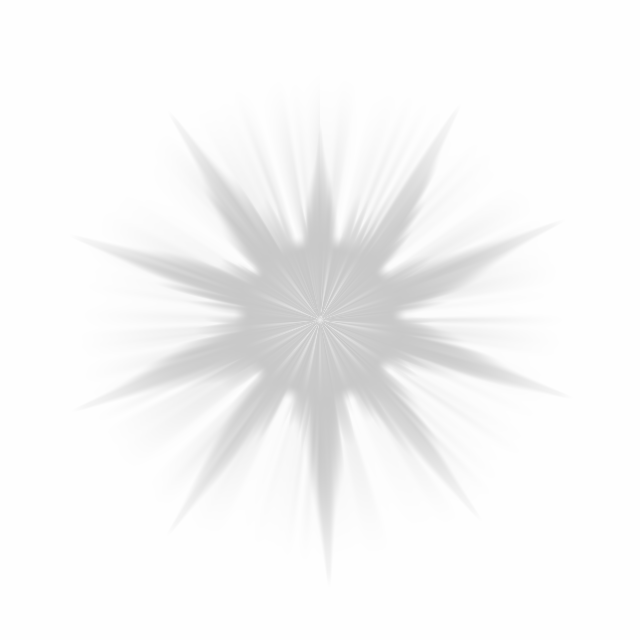
Write a WebGL 2 fragment shader that draws this background.

```glsl
#version 300 es
precision highp float;
// Soft grey starburst: a ten-spiked flare with fine radial streaks on white.
uniform vec2 u_resolution;
out vec4 outColor;

const float DISC_RADIUS = 0.125;
const float BURST_RADIUS = 0.42;
const vec3 PAPER = vec3(0.998);
const vec3 SHADE = vec3(0.785);
const vec3 CORE = vec3(0.95);

// Spikes: clockwise angle from the top, lean at the base, strength, reach.
const vec4 SPIKES[10] = vec4[10](
  vec4(0.0, 0.0, 0.95, 0.31), vec4(33.1, 9.0, 0.92, 0.41),
  vec4(67.8, 5.0, 1.0, 0.42), vec4(107.2, -3.0, 1.0, 0.42),
  vec4(141.2, -3.0, 0.85, 0.41), vec4(178.0, 1.0, 1.0, 0.425),
  vec4(215.3, 3.0, 0.85, 0.42), vec4(249.8, 3.0, 0.95, 0.42),
  vec4(288.7, 0.0, 1.0, 0.42), vec4(324.0, -4.0, 1.0, 0.41));

// Angles of the pale lines inside the disc.
const float GLINTS[20] = float[20](
  9.0, 23.0, 31.0, 60.0, 72.0, 95.0, 101.0, 123.0, 139.0, 158.0,
  180.0, 192.0, 206.0, 220.0, 240.0, 250.0, 264.0, 293.0, 312.0, 323.0);

// Angles of the white gaps between the spikes.
const float GAPS[10] = float[10](
  12.0, 52.4, 85.5, 126.5, 159.0, 202.0, 228.0, 275.0, 308.0, 345.0);

float hash(float n) {
  return fract(sin(n * 12.9898) * 43758.5453);
}

float noise(float x) {
  float cell = floor(x);
  float f = fract(x);
  return mix(hash(cell), hash(cell + 1.0), f * f * (3.0 - 2.0 * f));
}

// Signed difference of two angles in degrees.
float angleGap(float a, float b) {
  return mod(a - b + 540.0, 360.0) - 180.0;
}

// One spike: a ragged flared base narrowing to a soft tip.
float spike(float angle, float r, vec4 s) {
  float t = clamp((r - DISC_RADIUS) / (s.w - DISC_RADIUS), 0.0, 1.0);
  float u = 1.0 - t;
  float offset = abs(angleGap(angle, s.x + s.y * u * u));
  float ragged = mix(1.0, 0.6 + 0.8 * noise(angle * 0.45 + 3.0), u);
  float width = (14.0 * pow(u, 2.6) + 4.5 * u + 0.4) * ragged;
  float body = 1.0 - smoothstep(width * 0.25, width, offset);
  float fade = mix(1.0, 0.2, smoothstep(0.2, 0.95, t));
  return s.z * body * fade * (1.0 - smoothstep(0.88, 1.0, t));
}

// Faint long streaks and darker short ones around the disc.
float streaks(float angle, float r, float gap) {
  float fine = noise(angle * 0.5 + 7.0);
  float broad = noise(angle * 0.17 + 31.0);
  float fall = 1.0 - smoothstep(0.17, BURST_RADIUS - 0.01, r);
  float haze = (0.07 + 0.2 * fine + 0.28 * fine * broad) * fall;
  float reach = DISC_RADIUS + 0.03 + 0.13 * fine;
  float stub = 0.75 * (1.0 - smoothstep(DISC_RADIUS, reach, r));
  return max(haze, stub * (1.0 - 0.7 * gap)) * (1.0 - 0.5 * gap);
}

// Darkening along the left side of the vertical seam.
float seam(float angle, float r) {
  float fall = 1.0 - smoothstep(0.18, 0.41, r);
  return 0.5 * exp((angle - 360.0) / 3.0) * fall;
}

// Pale radial lines over the disc.
float glints(float angle, float r) {
  float sum = 0.0;
  for (int i = 0; i < 20; i++) {
    float d = angleGap(angle, GLINTS[i]) / 1.9;
    sum += (0.5 + 0.5 * hash(float(i) + 3.0)) * exp(-d * d);
  }
  sum += 0.4 * noise(angle * 0.6 + 50.0);
  return min(sum, 1.0) * (1.0 - smoothstep(0.03, 0.135, r));
}

void main() {
  vec2 p = (gl_FragCoord.xy - 0.5 * u_resolution)
         / min(u_resolution.x, u_resolution.y);
  float r = length(p);
  float angle = mod(degrees(atan(p.x, p.y)) + 360.0, 360.0);

  // Combine spikes and streaks outside the disc.
  float clear = 1.0;
  float gap = 0.0;
  for (int i = 0; i < 10; i++) {
    clear *= 1.0 - spike(angle, r, SPIKES[i]);
    float d = angleGap(angle, GAPS[i]) / 3.5;
    gap += exp(-d * d);
  }
  float grain = mix(0.8, 1.0, noise(angle * 0.65 + 11.0));
  grain = mix(1.0, grain, smoothstep(0.12, 0.22, r));
  float shade = 1.0 - clear * (1.0 - streaks(angle, r, gap));
  shade = max(shade * grain * (1.0 - 0.3 * gap), seam(angle, r));

  // Solid disc with a soft rim.
  float disc = 1.0 - smoothstep(DISC_RADIUS - 0.015, DISC_RADIUS + 0.012, r);
  shade = mix(shade, 1.0, disc);

  vec3 color = mix(PAPER, SHADE, shade);
  color = mix(color, CORE, 0.58 * glints(angle, r) * smoothstep(0.0, 0.006, r));
  color = mix(color, CORE, 0.8 * exp(-r * r / 0.00002));
  outColor = vec4(color, 1.0);
}
```
